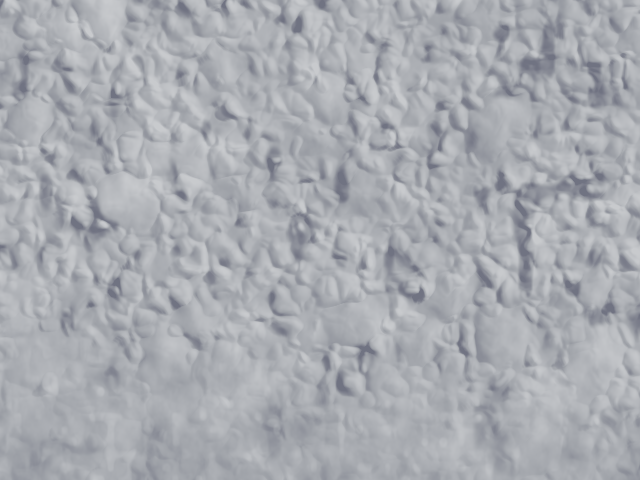
This texture is drawn by a WebGL 1 fragment shader. Its source:

```glsl
precision highp float;
// Sunlit field of lumpy snow rubble, with pale powder haze over the lower part.
uniform vec2 u_resolution;

// Colours
const vec3 SHADOW_BLUE = vec3(0.440, 0.450, 0.510);
const vec3 SOFT_GREY = vec3(0.625, 0.638, 0.662);
const vec3 SUNLIT_SNOW = vec3(0.785, 0.793, 0.805);

// Lumps: cells per canvas height
const float LUMP_CELLS = 27.0;
const float BOULDER_CELLS = 11.0;
const float CRUMB_CELLS = 47.0;
const float BOULDER_SHARE = 0.22;
const float CRUMB_HEIGHT = 0.55;
const float CREASE_SHARPNESS = 8.0;
const float WARP = 0.020;

// Light
const vec2 TO_SUN = vec2(0.86, 0.51);
const float SUN_SLOPE = 0.75;
const float SLOPE_STEP = 0.0065;
const float SHADOW_STEP = 0.007;

// Tone, from 0 (shadow) to 1 (sunlit)
const float BASE_TONE = 0.72;
const float RELIEF = 0.26;
const float CAST_SHADE = 0.33;
const float PIT_SHADE = 0.45;
const float PATCH_CONTRAST = 0.42;
const float MOTTLE_CONTRAST = 0.30;
const float HAZE_TONE = 0.58;
const float HAZE_STRENGTH = 0.70;

vec2 hash2(vec2 p) {
  vec3 q = fract(p.xyx * vec3(0.1031, 0.1030, 0.0973));
  q += dot(q, q.yzx + 33.33);
  return fract((q.xx + q.yz) * q.zy);
}

float noise(vec2 p) {
  vec2 cell = floor(p);
  vec2 f = fract(p);
  f = f * f * (3.0 - 2.0 * f);
  float low = mix(hash2(cell).x, hash2(cell + vec2(1.0, 0.0)).x, f.x);
  float high = mix(hash2(cell + vec2(0.0, 1.0)).x, hash2(cell + 1.0).x, f.x);
  return mix(low, high, f.y);
}

float fbm(vec2 p) {
  float sum = 0.0;
  float weight = 0.5;
  for (int i = 0; i < 4; i++) {
    sum += weight * noise(p);
    p = mat2(1.6, 1.2, -1.2, 1.6) * p + 7.3;
    weight *= 0.5;
  }
  return sum / 0.9375;
}

// Smooth union of scattered, tilted domes; height is in canvas units
float domes(vec2 p, float cells, float share) {
  vec2 q = p * cells;
  vec2 home = floor(q);
  float sum = exp(-0.1 * CREASE_SHARPNESS);
  for (int y = -1; y <= 1; y++) {
    for (int x = -1; x <= 1; x++) {
      vec2 cell = home + vec2(float(x), float(y));
      vec2 place = hash2(cell + cells);
      vec2 form = hash2(cell + cells + 61.7);
      vec2 d = q - cell - 0.5 - 0.9 * (place - 0.5);
      float angle = 6.283 * form.x;
      vec2 axis = vec2(cos(angle), sin(angle));
      d = vec2(dot(d, axis), 1.35 * dot(d, vec2(-axis.y, axis.x)));
      float radius = mix(0.35, 0.85, form.y);
      float dome = radius - dot(d, d) / radius + 0.4 * (fract(form.x * 17.0) - 0.5);
      float kept = step(fract(place.x * 23.0 + place.y), share);
      sum += kept * exp(CREASE_SHARPNESS * dome);
    }
  }
  return log(sum) / (CREASE_SHARPNESS * cells);
}

float snowHeight(vec2 p) {
  p += WARP * (vec2(noise(p * 31.0), noise(p * 31.0 + 50.0)) - 0.5);
  float lumps = domes(p, LUMP_CELLS, 0.85);
  float boulders = 0.6 * domes(p, BOULDER_CELLS, BOULDER_SHARE);
  float crumbs = domes(p, CRUMB_CELLS, 0.6);
  float smoothTop = smoothstep(-0.004, 0.008, boulders - lumps);
  return max(lumps, boulders) + CRUMB_HEIGHT * (1.0 - 0.7 * smoothTop) * crumbs;
}

void main() {
  vec2 p = gl_FragCoord.xy / u_resolution.y;

  // Relief: slopes that fall toward the sun are bright
  float height = snowHeight(p);
  float slope = (height - snowHeight(p + TO_SUN * SLOPE_STEP)) / SLOPE_STEP;
  float facing = slope / (1.0 + 0.7 * abs(slope));

  // Soft, broken shadows cast by lumps that stand on the sun side
  float blocked = 0.0;
  for (int i = 1; i <= 4; i++) {
    float reach = float(i) * SHADOW_STEP;
    blocked = max(blocked, snowHeight(p + TO_SUN * reach) - height - reach * SUN_SLOPE);
  }
  float broken = mix(0.25, 1.2, smoothstep(0.25, 0.75, noise(p * vec2(24.0, 18.0) + 31.0)));
  float shade = smoothstep(0.0, 0.016, blocked) * broken;

  // A few deep pits between the lumps
  float hollow = 1.0 - smoothstep(0.008, 0.030, height);
  float pits = smoothstep(0.72, 0.90, noise(p * vec2(21.0, 15.0) + 9.0)) * max(hollow, shade);

  // Uneven brightness, from lump size up to wide drifts
  float mottle = fbm(p * 6.0) - 0.5;
  float patches = fbm(p * vec2(25.0, 19.0) + 17.0) - 0.5;
  float tone = BASE_TONE + RELIEF * facing - CAST_SHADE * shade;
  tone += MOTTLE_CONTRAST * mottle + PATCH_CONTRAST * patches;
  tone -= 0.08 * hollow + PIT_SHADE * pits;

  // Powder haze, rising toward the left
  float edge = 0.35 - 0.13 * p.x + 0.25 * mottle;
  float haze = 1.0 - smoothstep(edge - 0.16, edge + 0.08, p.y);
  float flecks = smoothstep(0.60, 0.90, noise(p * vec2(52.0, 38.0)));
  float powder = HAZE_TONE + 0.45 * mottle + 0.40 * patches + 0.16 * flecks;
  tone = mix(tone, powder, HAZE_STRENGTH * haze);

  // Shadow blue through grey to sunlit snow
  tone = clamp(tone, 0.0, 1.0);
  vec3 colour = mix(SHADOW_BLUE, SOFT_GREY, smoothstep(-0.2, 0.7, tone) * 0.0 + min(tone * 2.0, 1.0));
  colour = mix(colour, SUNLIT_SNOW, max(tone * 2.0 - 1.0, 0.0));
  gl_FragColor = vec4(colour, 1.0);
}
```
